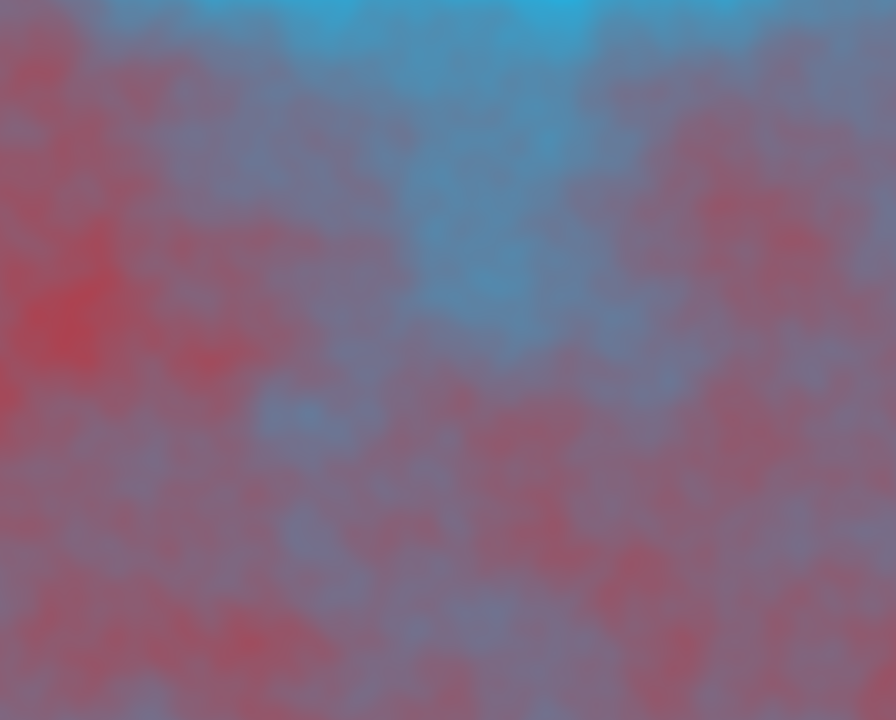
Give the GLSL for this background, as a WebGL 1 fragment shader.

```glsl
precision highp float;

// Soft clouds drifting between dusty red and cyan, with a bright cyan rim on top.
// A few broad gradients set the large tonal layout, and octaves of gradient
// noise break it into blurred patches along a single colour ramp.

#define WARM_COLOR vec3(0.70, 0.24, 0.29)
#define COOL_COLOR vec3(0.16, 0.67, 0.85)
#define BASE_TONE 0.33
#define RIM_STRENGTH 0.52
#define RIM_DEPTH 0.115
#define CENTER_COOLING 0.16
#define LEFT_WARMING 0.12
#define CLOUD_SCALE 3.2
#define CLOUD_CONTRAST 0.26
#define OCTAVE_GAIN 0.61
#define SEED vec2(17.3, 5.8)

uniform vec2 u_resolution;

// Unit gradient with a pseudo-random direction for each lattice cell.
vec2 latticeGradient(vec2 cell) {
    vec3 h = fract(vec3(cell.xyx) * vec3(0.1031, 0.1030, 0.0973));
    h += dot(h, h.yzx + 33.33);
    float angle = 6.28318 * fract((h.x + h.y) * h.z);
    return vec2(cos(angle), sin(angle));
}

float gradientNoise(vec2 p) {
    vec2 cell = floor(p);
    vec2 f = p - cell;
    vec2 fade = f * f * f * (f * (f * 6.0 - 15.0) + 10.0);
    vec2 e = vec2(1.0, 0.0);
    float a = dot(latticeGradient(cell), f);
    float b = dot(latticeGradient(cell + e.xy), f - e.xy);
    float c = dot(latticeGradient(cell + e.yx), f - e.yx);
    float d = dot(latticeGradient(cell + e.xx), f - e.xx);
    return mix(mix(a, b, fade.x), mix(c, d, fade.x), fade.y);
}

// Octaves stay upright, so the patches keep faint level and plumb edges.
float clouds(vec2 p) {
    float sum = 0.0;
    float amplitude = 1.0;
    for (int i = 0; i < 4; i++) {
        sum += amplitude * gradientNoise(p);
        p = 2.0 * p + SEED.yx;
        amplitude *= OCTAVE_GAIN;
    }
    return sum;
}

float softLobe(vec2 uv, vec2 center, vec2 radius) {
    vec2 d = (uv - center) / radius;
    return exp(-dot(d, d));
}

// Large-scale tone: 0 is warm, 1 is cool.
float layoutTone(vec2 uv) {
    float arch = smoothstep(-0.15, 0.42, uv.x)
               * (1.0 - 0.35 * smoothstep(0.58, 1.0, uv.x));
    float rim = arch * exp((uv.y - 1.0) / RIM_DEPTH);
    float center = softLobe(uv, vec2(0.53, 0.64), vec2(0.28, 0.32));
    float left = softLobe(uv, vec2(0.0, 0.60), vec2(0.22, 0.27));
    return BASE_TONE + RIM_STRENGTH * rim
         + CENTER_COOLING * center - LEFT_WARMING * left;
}

void main() {
    vec2 uv = gl_FragCoord.xy / u_resolution;
    vec2 p = gl_FragCoord.xy / u_resolution.y;

    float tone = layoutTone(uv) + CLOUD_CONTRAST * clouds(p * CLOUD_SCALE + SEED);
    gl_FragColor = vec4(mix(WARM_COLOR, COOL_COLOR, clamp(tone, 0.0, 1.0)), 1.0);
}
```
